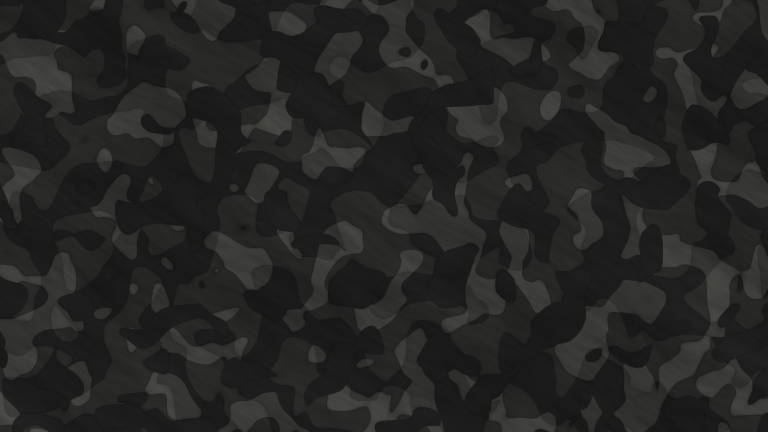
Write a Shadertoy shader that draws this pattern.

```glsl
// Dark woodland camouflage on softly creased, diagonally brushed cloth.

const vec3 BLACK    = vec3(0.108, 0.108, 0.107);
const vec3 CHARCOAL = vec3(0.152, 0.152, 0.149);
const vec3 GREY     = vec3(0.195, 0.195, 0.188);
const vec3 ASH      = vec3(0.243, 0.243, 0.233);

// Random unit vector for a lattice cell.
vec2 cellGradient(vec2 cell) {
    vec3 h = fract(cell.xyx * vec3(0.1031, 0.1030, 0.0973));
    h += dot(h, h.yzx + 33.33);
    float angle = 6.28318 * fract((h.x + h.y) * h.z);
    return vec2(cos(angle), sin(angle));
}

// Gradient noise, roughly -0.7 to 0.7.
float noise(vec2 p) {
    vec2 cell = floor(p);
    vec2 f = p - cell;
    vec2 w = f * f * f * (f * (f * 6.0 - 15.0) + 10.0);
    vec2 e = vec2(0.0, 1.0);
    float a = dot(cellGradient(cell), f);
    float b = dot(cellGradient(cell + e.yx), f - e.yx);
    float c = dot(cellGradient(cell + e.xy), f - e.xy);
    float d = dot(cellGradient(cell + e.yy), f - e.yy);
    return mix(mix(a, b, w.x), mix(c, d, w.x), w.y);
}

vec2 rotate(vec2 p, float angle) {
    float c = cos(angle), s = sin(angle);
    return vec2(c * p.x - s * p.y, s * p.x + c * p.y);
}

// Smooth field whose level sets are curling, rounded blobs.
float blobField(vec2 uv, float scale, float seed) {
    vec2 p = rotate(uv, seed) * scale + seed * 17.3;
    p += 0.45 * vec2(noise(p * 0.9 + 31.7), noise(p * 0.9 + 73.1));
    return noise(p) + 0.38 * noise(rotate(p, 0.9) * 1.8 + 11.4);
}

// Antialiased coverage of the area where the field is positive.
float coverage(float field) {
    float width = max(fwidth(field), 0.0005);
    return smoothstep(-0.6, 0.6, field / width);
}

// Narrow line along the border of a blob.
float seam(float field) {
    return exp(-field * field * 1400.0);
}

// Brightness of the cloth: wide creases plus fine brushed streaks.
float clothShade(vec2 uv) {
    vec2 p = rotate(uv, 0.56);
    p.y += 0.04 * noise(p * 3.0);
    float crease = noise(p * vec2(1.3, 5.0) + 4.2);
    float fold = noise(p * vec2(3.2, 15.0) + 19.6);
    float streak = noise(p * vec2(10.0, 50.0) + 47.3);
    float fibre = noise(p * vec2(26.0, 115.0) + 88.8);
    return 1.0 + 0.20 * crease + 0.20 * fold + 0.12 * streak + 0.09 * fibre;
}

void mainImage(out vec4 fragColor, in vec2 fragCoord) {
    vec2 uv = fragCoord / iResolution.y;

    // Two overlapping pale prints and a black print above them.
    float lowField  = blobField(uv, 7.6, 0.4);
    float paleField = blobField(uv, 9.6, 1.3) - 0.12;
    float darkField = blobField(uv, 9.2, 2.5) - 0.19;

    float low  = coverage(lowField);
    float pale = coverage(paleField);
    float dark = coverage(darkField);

    vec3 plain = mix(BLACK, CHARCOAL, low);
    vec3 lifted = mix(GREY, ASH, low);
    vec3 color = mix(mix(plain, lifted, pale), BLACK, dark);

    // Dark outline where the prints meet.
    float border = max(seam(paleField), 0.5 * seam(lowField)) * (1.0 - dark);
    border = max(border, 0.8 * seam(darkField));
    color *= 1.0 - 0.15 * border;

    fragColor = vec4(color * clothShade(uv), 1.0);
}
```
